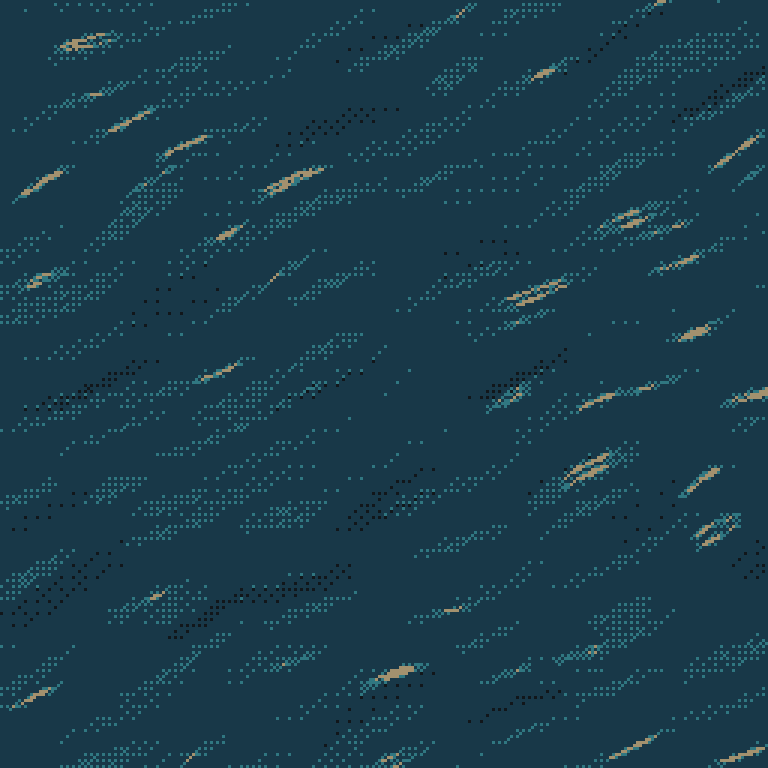
Reproduce this texture procedurally as a Shadertoy shader.

```glsl
// Dithered glints of light drifting in slanted streaks over dark teal water.

const vec3 WATER = vec3(0.094, 0.220, 0.282);
const vec3 FOAM  = vec3(0.190, 0.465, 0.505);
const vec3 SAND  = vec3(0.640, 0.570, 0.430);
const vec3 DEEP  = vec3(0.065, 0.085, 0.100);

const float GRID        = 256.0;            // dither cells per canvas height
const float SLANT       = 0.43;             // streak angle in radians
const vec2  SPACING     = vec2(0.19, 0.05); // streak lattice, along and across
const float TRAIL_WIDTH = 0.0075;
const float CORE_WIDTH  = 0.0040;
const float LOOP_WIDTH  = 0.0085;           // half opening of hollow streaks
const float CORE_POWER  = 1.3;
const float SAND_LEVEL  = 0.66;
const float SHADE_POWER = 0.24;
const float BIAS        = 0.045;            // light lost before the first dot

vec4 hash4(vec2 p) {
    vec4 h = fract(p.xyxy * vec4(0.1031, 0.1030, 0.0973, 0.1099));
    h += dot(h, h.wzxy + 33.33);
    return fract((h.xxyz + h.yzzw) * h.zywx);
}

float bayer2(vec2 cell) {
    cell = floor(cell);
    return fract(cell.x * 0.5 + cell.y * cell.y * 0.75);
}

float bayer4(vec2 cell) {
    return bayer2(cell * 0.5) * 0.25 + bayer2(cell);
}

// Gentle swell that bends the streaks, in slanted coordinates.
vec2 swell(vec2 p) {
    float c = cos(SLANT), s = sin(SLANT);
    vec2 q = vec2(c * p.x + s * p.y, c * p.y - s * p.x);
    q.y += 0.010 * sin(q.x * 11.0 + q.y * 8.0)
         + 0.004 * sin(q.x * 27.0 - q.y * 19.0 + 1.7);
    return q;
}

// Cellular scatter of tapered streaks: x is the faint trail, y the bright core.
vec2 streaks(vec2 q, float seed) {
    vec2 home = floor(q / SPACING);
    vec2 light = vec2(0.0);
    for (int j = -1; j <= 1; j++)
    for (int i = -1; i <= 1; i++) {
        vec2 id = home + vec2(i, j);
        vec4 place = hash4(id + seed);
        vec4 form  = hash4(id + seed + 57.0);
        vec2 d = q - (id + 0.5 + 0.9 * (place.xy - 0.5)) * SPACING;

        float halfLength = mix(0.045, 0.135, place.z);
        float u = d.x / halfLength;
        float taper = max(1.0 - u * u, 0.0);
        d.y -= 0.012 * (form.x - 0.5) * taper;
        float opening = LOOP_WIDTH * smoothstep(0.45, 1.0, form.y) * taper;
        float side = abs(abs(d.y) - opening);

        float coreU = (d.x - (form.z - 0.5) * halfLength) / (0.028 + 0.25 * halfLength);
        float coreTaper = max(1.0 - coreU * coreU, 0.0);
        float power = CORE_POWER * smoothstep(0.4, 0.95, place.w);

        float trail = mix(0.08, 0.42, form.w) * taper * exp(-pow(side / TRAIL_WIDTH, 2.0));
        float core = power * coreTaper * exp(-pow(side / CORE_WIDTH, 2.0));
        light = max(light, vec2(trail, core));
    }
    return light;
}

// Colour of one dither cell.
vec3 cellColor(vec2 cell) {
    vec2 q = swell((cell + 0.5) / GRID);
    float threshold = bayer4(cell) + BIAS;
    float ripple = 1.0 + 0.22 * sin(q.x * 130.0 + 3.0 * sin(q.y * 95.0))
                       + 0.15 * sin(q.y * 410.0 - q.x * 71.0);

    vec2 glint = streaks(q, 11.0) * ripple;
    float light = max(glint.x, glint.y);
    float shade = SHADE_POWER * streaks(q * 0.5, 203.0).y;

    vec3 color = WATER;
    if (shade > 0.9375 - bayer4(cell) + BIAS) color = DEEP;
    if (light > threshold) color = FOAM;
    if (glint.y > SAND_LEVEL + 0.3 * threshold) color = SAND;
    return color;
}

void mainImage(out vec4 fragColor, in vec2 fragCoord) {
    // Four samples per pixel smooth the cell edges at any size.
    vec3 color = vec3(0.0);
    for (int k = 0; k < 4; k++) {
        vec2 offset = (vec2(k % 2, k / 2) - 0.5) * 0.5;
        color += cellColor(floor((fragCoord + offset) / iResolution.y * GRID));
    }
    fragColor = vec4(color * 0.25, 1.0);
}
```
